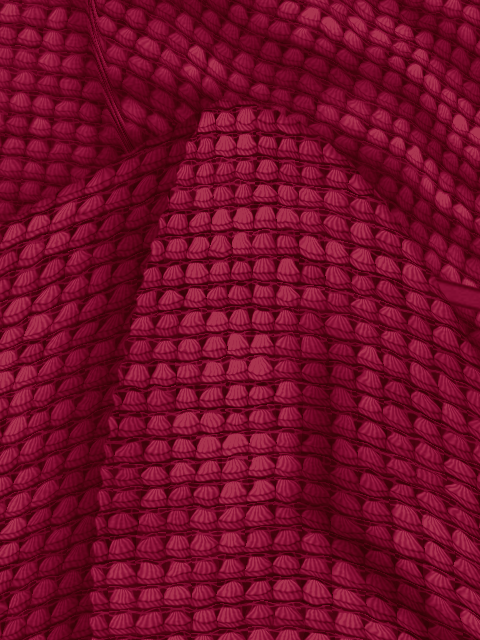
This texture is drawn by a WebGL 2 fragment shader. Its source:

```glsl
#version 300 es
precision highp float;
// Draped crimson waffle knit: a front fold over a side panel and soft creased cloth behind.
uniform vec2 u_resolution;
out vec4 outColor;

float hash(vec2 p) {
  return fract(sin(dot(p, vec2(127.1, 311.7))) * 43758.5453);
}

float noise(vec2 p) {
  vec2 i = floor(p), f = fract(p);
  f = f * f * (3.0 - 2.0 * f);
  return mix(mix(hash(i), hash(i + vec2(1, 0)), f.x),
             mix(hash(i + vec2(0, 1)), hash(i + vec2(1, 1)), f.x), f.y);
}

// 1 inside (d < 0), 0 outside, with a soft edge
float inside(float d, float soft) {
  return 1.0 - smoothstep(-soft, soft, d);
}

float bell(float d, float width) {
  return exp(-d * d / (width * width));
}

// Brightness of one shell stitch per unit cell; blur runs from 0 to 1
float knit(vec2 q, float blur) {
  q += 0.16 * (vec2(noise(q * 2.3), noise(q * 2.1 + 40.0)) - 0.5);
  vec2 id = floor(q);
  float rnd = hash(id), tilt = hash(id + 17.0) - 0.5;
  vec2 f = fract(q) - 0.5;
  float soft = mix(0.05, 0.16, blur);
  float crisp = 1.0 - 0.6 * blur;

  // Leaning shell, pinched at the top and wide at the lip
  float x = f.x + (0.2 * tilt + 0.06) * (f.y + 0.3);
  float halfWidth = 0.26 + 0.23 * smoothstep(0.42, -0.1, f.y) + 0.04 * tilt;
  float top = 0.36 + 0.1 * (rnd - 0.5) - 0.75 * x * x;
  float bottom = -0.45 + 0.3 * x * x + 0.08 * tilt * x;
  float shell = inside(abs(x) - halfWidth, soft)
              * inside(f.y - top, soft) * inside(bottom - f.y, soft);

  // Yarn strands fan out from the pinch, a twisted cord closes the lip
  float fan = atan(x, 0.6 - f.y) * 23.0 + rnd * 6.0;
  float strand = sin(fan + 2.5 * noise(q * 6.0));
  float cord = sin(x * 34.0 + f.y * 24.0 + rnd * 5.0);
  float lipY = f.y + 0.22 - 0.45 * x * x + 0.1 * tilt;
  float lip = inside(lipY, 0.03);
  float yarn = mix(strand, cord, lip) * 0.14 * crisp;
  float crease = bell(lipY, 0.045) * 0.32 * crisp;
  float light = 1.0 + 0.2 * (rnd - 0.5) - 0.6 * x * x - 0.1 * lip
              + 0.15 * f.y - 0.25 * x + yarn - crease;

  // Open gaps crossed by thin loose threads
  float sag = 0.05 * sin(q.x * 5.0 + rnd * 4.0);
  float thread = bell(f.y - 0.34 - sag, 0.04) + bell(f.y - 0.45 + sag, 0.035);
  thread += 0.7 * bell(abs(f.x) - 0.4 + 0.35 * f.y, 0.04);
  float gap = 0.08 + 0.25 * hash(id + 5.0) + 0.5 * min(thread, 1.0) * crisp + 0.12 * blur;
  return mix(gap, light, shell);
}

float frontFold(vec2 p) {
  float right = max(p.x - 0.55, 0.0);
  float lean = 0.12 * p.y * p.y * smoothstep(0.65, 0.2, p.x);
  vec2 q = vec2(p.x - lean + 0.25 * max(p.x - 0.6, 0.0) * (p.y - 0.5),
                p.y + 0.65 * right * right - 0.06 * min(p.x, 0.55));
  q += 0.01 * vec2(noise(p * 9.0), noise(p * 8.0 + 30.0));
  float valleyX = 0.67 + 0.95 * max(0.27 - p.y, 0.0);
  float valley = bell(p.x - valleyX, 0.06) * smoothstep(0.85, 0.4, p.y);
  float shade = 0.98 + 0.1 * bell(p.x - 0.47, 0.13) - 0.5 * valley;
  shade -= 0.16 * smoothstep(0.7, 1.0, p.x) * smoothstep(0.2, 0.7, p.y);
  return knit(q / vec2(0.0575, 0.0515), 0.0) * shade;
}

float sidePanel(vec2 p, float edgeX) {
  vec2 q = vec2(p.x - 0.25 * p.y, p.y - 0.35 * p.x);
  q += 0.014 * vec2(noise(p * 7.0), noise(p * 6.0 + 11.0));
  float shade = mix(0.48, 1.02, smoothstep(0.0, 0.19, edgeX - p.x));
  return knit(q / vec2(0.05, 0.051), 0.15) * shade;
}

float backCloth(vec2 p, float above) {
  float ridgeX = 0.19 + 0.5 * pow(max(1.333 - p.y, 0.0), 1.6);
  float right = smoothstep(-0.015, 0.015, p.x - ridgeX);
  float warp = noise(p * 5.0);
  vec2 q = mix(vec2(p.x - 0.15 * p.y, p.y + 0.12 * p.x),
               vec2(p.x - 0.3 * p.y, p.y + 0.5 * p.x), right);
  q += 0.05 * right * vec2(warp, noise(p * 6.0 + 20.0));
  float folds = sin((p.y + 0.55 * p.x) * 30.0 + warp * 5.0);
  float shade = 0.98 + right * (0.22 * folds - 0.14);
  shade -= 0.32 * bell(p.x - ridgeX + 0.025, 0.04);
  shade *= 0.66 + 0.34 * smoothstep(0.0, 0.1, above);
  float cloth = knit(q / vec2(0.05, 0.046), 0.6) * shade;
  // Smooth bound seam at the right side
  float seamY = p.y - 0.725 + 0.25 * (p.x - 0.93);
  float seam = 0.78 - 0.45 * bell(abs(seamY) - 0.021, 0.005);
  return mix(cloth, seam, inside(abs(seamY) - 0.025, 0.003) * step(0.88, p.x));
}

// Dark wine to bright crimson
vec3 dye(float t) {
  t = clamp(t, 0.0, 1.15);
  return vec3(0.19, 0.008, 0.025) + vec3(0.41, 0.11, 0.235) * vec3(t, t * t * t * t, pow(t, 1.3));
}

void main() {
  vec2 p = gl_FragCoord.xy / u_resolution.x;
  float edgeX = 0.19 + 0.19 * p.y * p.y + 0.004 * sin(p.y * 120.0);
  float arch = 1.12 - 1.94 * (p.x - 0.47) * (p.x - 0.47);
  float topY = mix(0.86 + 0.57 * p.x, arch, smoothstep(0.42, 0.48, p.x));
  topY += 0.007 * abs(sin(p.x * 58.0));

  // Layer the cloth from back to front
  float soft = 0.003;
  float rim = 0.72 + 0.28 * smoothstep(0.0, 0.035, topY - p.y);
  float near = mix(sidePanel(p, edgeX), frontFold(p), inside(edgeX - p.x, soft));
  float tone = mix(backCloth(p, p.y - topY), near * rim, inside(p.y - topY, soft));

  // Broad unevenness and fine fibre grain
  tone *= 0.92 + 0.18 * noise(p * 4.0 + 3.0);
  tone += 0.12 * (noise(p * vec2(190.0, 260.0)) - 0.5);
  outColor = vec4(dye(tone), 1.0);
}
```
